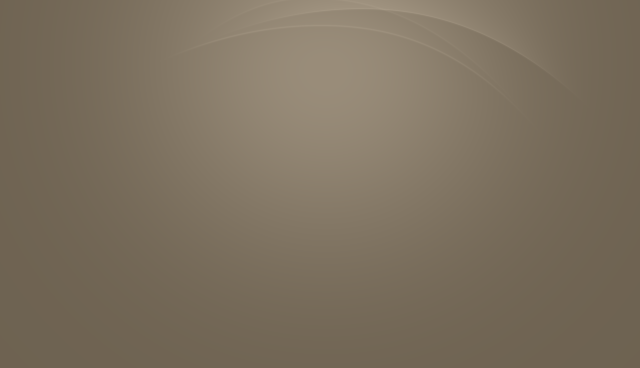
Give the GLSL for this background, as a WebGL 1 fragment shader.

```glsl
precision highp float;
// Warm taupe backdrop with a soft upper glow and three thin luminous arcs.
uniform vec2 u_resolution;

// Signed distance to an arc: positive below it, negative above.
// bend = left curvature, right curvature, extra steepening to the right.
float arcDistance(vec2 p, vec2 apex, vec3 bend) {
  float dx = p.x - apex.x;
  float right = max(dx, 0.0);
  float curve = dx < 0.0 ? bend.x : bend.y + bend.z * right;
  float slope = 2.0 * curve * dx + bend.z * right * right;
  return (p.y - apex.y - curve * dx * dx) / sqrt(1.0 + slope * slope);
}

// Fades in over span.xy and out over span.zw.
float window(float x, vec4 span) {
  return smoothstep(span.x, span.y, x) * (1.0 - smoothstep(span.z, span.w, x));
}

// Bright rim, glow above it and a faint shade below it.
float arcLight(float d, float rim, float glow, float shade) {
  float below = smoothstep(-0.001, 0.001, d);
  float line = rim * exp(-d * d / 0.0000022);
  float above = glow * exp(-abs(d) / 0.045) * (1.0 - below);
  return line + above - shade * exp(-abs(d) / 0.035) * below;
}

void main() {
  // Canvas widths, with y measured down from the top edge.
  vec2 p = vec2(gl_FragCoord.x, u_resolution.y - gl_FragCoord.y) / u_resolution.x;

  // Broad glow behind the arcs
  vec2 q = (p - vec2(0.51, 0.10)) / 0.30;
  float light = exp(-dot(q, q));

  // Inner, outer and crossing arcs
  float inner = arcDistance(p, vec2(0.501, 0.040), vec3(0.885, 0.86, 1.65));
  float outer = arcDistance(p, vec2(0.566, 0.014), vec3(0.86, 0.98, 0.70));
  float crossing = arcDistance(p, vec2(0.484, -0.003), vec3(2.15, 1.25, 1.05));
  light += arcLight(inner, 0.20, 0.05, 0.02) * window(p.x, vec4(0.24, 0.36, 0.70, 0.86));
  light += arcLight(outer, 0.16, 0.24, 0.07) * window(p.x, vec4(0.30, 0.60, 0.78, 0.93));
  light += arcLight(crossing, 0.10, 0.03, 0.05) * window(p.x, vec4(0.29, 0.42, 0.68, 0.84));

  vec3 umber = vec3(0.430, 0.385, 0.318);
  vec3 sand = vec3(0.602, 0.552, 0.478);
  gl_FragColor = vec4(mix(umber, sand, light), 1.0);
}
```
